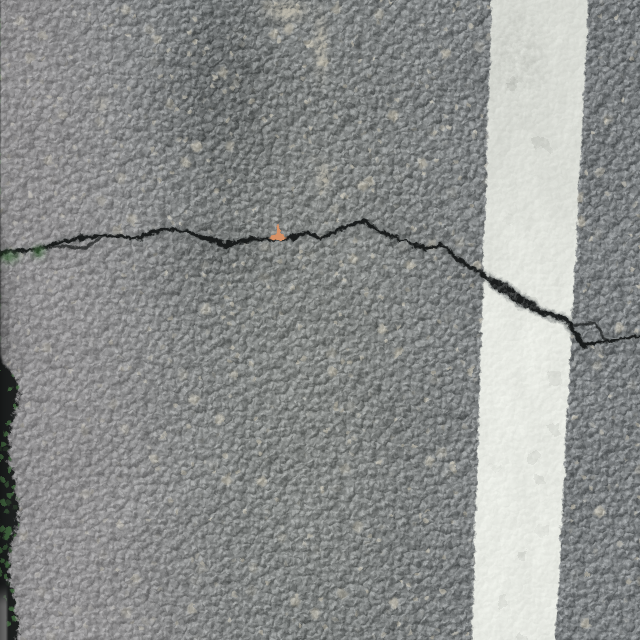
Give the GLSL for this texture, as a Shadertoy shader.

```glsl
const vec3 ASPHALT_COOL = vec3(0.475, 0.490, 0.497);
const vec3 ASPHALT_WARM = vec3(0.575, 0.570, 0.575);
const vec3 STONE = vec3(0.76, 0.74, 0.68);
const vec3 PAINT = vec3(0.905, 0.915, 0.890);
const vec3 VOID_COLOR = vec3(0.075, 0.085, 0.085);
const vec3 LEAF = vec3(0.26, 0.40, 0.25);
const vec3 RUST = vec3(0.84, 0.57, 0.40);
const vec2 LIGHT_STEP = vec2(-0.0019, 0.0024);
const float GRAIN_SCALE = 78.0;
const float RELIEF_GAIN = 0.30;
const float CRACK_WIDTH = 0.0029;
const int CRACK_POINTS = 23;
const vec2 CRACK[CRACK_POINTS] = vec2[](
    vec2(-0.01, 0.604), vec2(0.059, 0.609), vec2(0.091, 0.622), vec2(0.156, 0.632),
    vec2(0.215, 0.628), vec2(0.260, 0.643), vec2(0.293, 0.638), vec2(0.352, 0.616),
    vec2(0.391, 0.626), vec2(0.456, 0.628), vec2(0.479, 0.638), vec2(0.501, 0.626),
    vec2(0.534, 0.643), vec2(0.568, 0.655), vec2(0.592, 0.639), vec2(0.664, 0.611),
    vec2(0.690, 0.618), vec2(0.710, 0.599), vec2(0.794, 0.544), vec2(0.846, 0.512),
    vec2(0.885, 0.500), vec2(0.911, 0.460), vec2(1.010, 0.478));

vec3 hash3(vec2 p) {
    vec3 q = fract(p.xyx * vec3(0.1031, 0.1030, 0.0973));
    q += dot(q, q.yxz + 33.33);
    return fract((q.xxy + q.yzz) * q.zyx);
}

// Cellular noise: distance to the nearest seed and that seed's random value
vec2 cellular(vec2 p) {
    vec2 cell = floor(p), f = fract(p), best = vec2(9.0, 0.0);
    for (int y = -1; y <= 1; y++)
    for (int x = -1; x <= 1; x++) {
        vec2 o = vec2(x, y);
        vec3 h = hash3(cell + o + 100.0);
        float d = length(o + h.xy - f);
        if (d < best.x) best = vec2(d, h.z);
    }
    return best;
}

float waves(vec2 p) {
    float sum = 0.0, gain = 0.5;
    for (int i = 0; i < 4; i++) {
        sum += gain * sin(p.x + 1.7 * sin(p.y * 0.8)) * sin(p.y + 1.3 * sin(p.x * 0.7));
        p = mat2(1.5, 1.1, -1.1, 1.5) * p + 2.3;
        gain *= 0.6;
    }
    return sum;
}

float blob(vec2 p, vec2 center, vec2 radius) {
    vec2 q = (p - center) / radius;
    return exp(-dot(q, q));
}

float segment(vec2 p, vec2 a, vec2 b) {
    vec2 ab = b - a;
    return length(p - a - ab * clamp(dot(p - a, ab) / dot(ab, ab), 0.0, 1.0));
}

float pitDepth(vec2 p) {
    return cellular(p * GRAIN_SCALE).x + 0.55 * cellular(p * GRAIN_SCALE * 1.9 + 7.0).x;
}

float crackDistance(vec2 p) {
    float d = 1.0;
    for (int i = 0; i < CRACK_POINTS - 1; i++) d = min(d, segment(p, CRACK[i], CRACK[i + 1]));
    return d;
}

void mainImage(out vec4 fragColor, in vec2 fragCoord) {
    vec2 p = fragCoord / iResolution.xy;
    float px = 1.0 / iResolution.y;
    vec2 rough = vec2(waves(p * 170.0), waves(p.yx * 190.0 + 4.0));
    vec2 w = p + 0.0035 * rough;

    // Broad asphalt tones
    float warm = 1.0 - smoothstep(0.08, 0.42, p.x + 0.12 * (p.y - 0.3));
    vec3 color = mix(ASPHALT_COOL, ASPHALT_WARM, warm * 0.9);
    color += vec3(0.030, 0.027, 0.012) * blob(p, vec2(0.48, 0.42), vec2(0.23, 0.65));
    color += 0.025 * waves(p * 14.0);
    color -= 0.09 * blob(p, vec2(0.345, 0.86), vec2(0.08, 0.14));
    color -= 0.045 * blob(p, vec2(0.34, 0.60), vec2(0.08, 0.05));

    // Lit grain and scattered pale stones
    float pit = pitDepth(w);
    float relief = clamp(pitDepth(w + LIGHT_STEP) - pit, -0.5, 0.5);
    float grainGain = RELIEF_GAIN * mix(1.0, 0.7, warm);
    color += grainGain * relief - 0.10 * (pit - 0.66);
    for (int i = 0; i < 2; i++) {
        float scale = i == 0 ? 38.0 : 85.0;
        vec2 stone = cellular(w * scale + 31.0);
        float pick = smoothstep(0.87, 0.98, stone.y);
        float body = 1.0 - smoothstep(0.16, 0.42, stone.x);
        color = mix(color, STONE + 0.2 * relief, pick * body * mix(0.65, 0.4, warm));
    }

    // Worn pale marks
    float scuff = blob(w, vec2(0.447, 0.983), vec2(0.027, 0.016))
        + 0.8 * blob(w, vec2(0.501, 0.928), vec2(0.010, 0.045))
        + 0.8 * blob(w, vec2(0.505, 0.724), vec2(0.010, 0.020))
        + 0.5 * blob(w, vec2(0.158, 0.837), vec2(0.011, 0.012));
    color = mix(color, STONE, clamp(scuff * (0.65 + relief), 0.0, 0.8));

    // Painted band with ragged sides
    float leftSide = p.x - (0.737 + 0.031 * p.y);
    float rightSide = 0.8685 + 0.052 * p.y - p.x;
    float inside = min(leftSide, rightSide) + 0.0035 * rough.x + 0.0015 * rough.y;
    float band = smoothstep(-px, px * 1.5, inside);
    vec3 paint = PAINT - 0.055 * smoothstep(0.45, 0.8, p.y);
    paint += 0.022 * waves(p * vec2(65.0, 24.0)) + 0.055 * relief;
    paint -= 0.06 * blob(p, vec2(0.81, 0.91), vec2(0.05, 0.08)) * (0.6 + rough.y);
    float chip = cellular(w * 62.0 + 50.0).y;
    paint -= 0.05 * smoothstep(0.95, 1.0, chip);
    color = mix(color, paint, band);

    // Main fracture, its crumbled rim and fine side branches
    float d = crackDistance(p + 0.0045 * rough);
    float wide = blob(p, vec2(0.80, 0.54), vec2(0.055, 0.08));
    float halfWidth = CRACK_WIDTH * (0.85 + 0.55 * waves(vec2(p.x * 55.0, 2.0)))
        + 0.0042 * wide + 0.0016 * blob(p, vec2(0.34, 0.62), vec2(0.035, 0.1));
    float rim = 1.0 - smoothstep(halfWidth, halfWidth + 0.008, d);
    color = mix(color, vec3(0.40, 0.42, 0.42), rim * mix(0.35, 0.65, band));
    float gap = 1.0 - smoothstep(halfWidth - px, halfWidth + 1.5 * px, d);
    vec3 gapColor = VOID_COLOR + wide * 0.18 * smoothstep(0.0, 0.4, relief + 0.1);
    color = mix(color, gapColor, gap * 0.94);
    vec2 b = p + 0.003 * rough;
    float branch = min(segment(b, vec2(0.890, 0.492), vec2(0.930, 0.496)),
        segment(b, vec2(0.930, 0.496), vec2(0.946, 0.470)));
    branch = min(branch, segment(b, vec2(0.085, 0.615), vec2(0.135, 0.613)));
    branch = min(branch, segment(b, vec2(0.135, 0.613), vec2(0.160, 0.630)));
    color = mix(color, VOID_COLOR, 0.7 * (1.0 - smoothstep(0.0008, 0.0008 + 2.0 * px, branch)));

    // Overgrown dark border at lower left
    float border = 0.021 + 0.007 * sin(p.y * 34.0 + 1.0) + 0.008 * rough.x;
    border *= 1.0 - smoothstep(0.40, 0.45, p.y);
    float shade = 1.0 - smoothstep(border - 2.0 * px, border + 2.0 * px, p.x);
    vec2 foliage = cellular(w * 95.0 + 12.0);
    float leaf = smoothstep(0.60, 0.75, foliage.y) * (1.0 - smoothstep(0.3, 0.6, foliage.x));
    vec3 borderColor = mix(VOID_COLOR + 0.04, LEAF, leaf);
    float kerb = (1.0 - smoothstep(0.008, 0.014, p.x)) * (1.0 - smoothstep(0.05, 0.09, p.y));
    color = mix(color, mix(borderColor, vec3(0.48), kerb), shade);
    color *= 1.0 - 0.3 * exp(-p.x / 0.012) * smoothstep(0.75, 0.55, p.y);

    // Sprouts and a dry fragment caught in the fracture
    float sprout = blob(w, vec2(0.014, 0.598), vec2(0.014, 0.009))
        + blob(w, vec2(0.060, 0.607), vec2(0.009, 0.009));
    color = mix(color, LEAF + 0.3 * relief, clamp(sprout, 0.0, 1.0) * 0.75);
    float flake = blob(w, vec2(0.434, 0.629), vec2(0.014, 0.004))
        + blob(w, vec2(0.436, 0.641), vec2(0.003, 0.010));
    color = mix(color, RUST, smoothstep(0.25, 0.65, flake));
    fragColor = vec4(clamp(color, 0.0, 1.0), 1.0);
}
```
